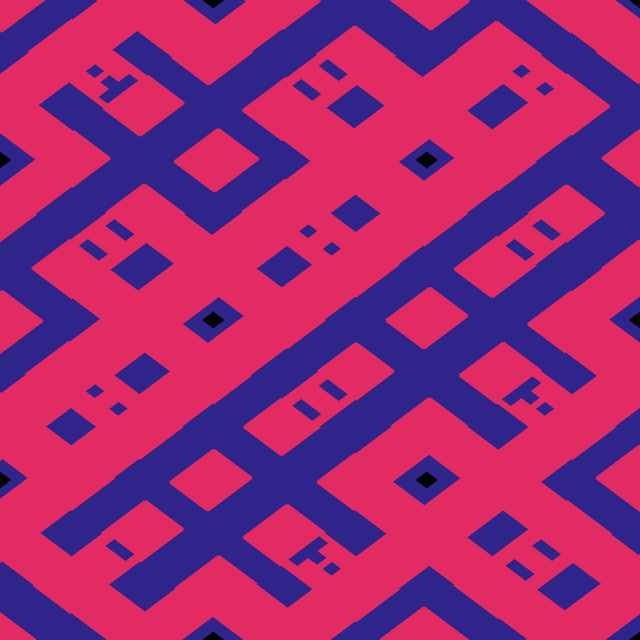
Give the GLSL for this pattern, as a Shadertoy shader.

```glsl
// Skewed circuit maze: blue nodes on a diamond lattice, joined by bars, on pink.
#define PINK vec3(0.89, 0.17, 0.39)
#define BLUE vec3(0.18, 0.14, 0.54)
#define SKEW vec2(1.5, 2.0)       // lattice steps across and down the canvas
#define NODE_HALF 0.071           // mean half size of a node
#define NODE_VARY 0.013           // variation of node size
#define LINK_INSET 0.005          // bars are slightly thinner than nodes
#define PUPIL_HALF 0.026
#define MARK_GAP 0.062            // offset of paired marks from the edge middle
#define MARK_HALF 0.021

float pixelSize;

float fill(float d) { return clamp(0.5 - d / pixelSize, 0.0, 1.0); }

float box(vec2 p, vec2 halfSize) {
    vec2 d = abs(p) - halfSize;
    return fill(max(d.x, d.y));
}

// Position of a node within its tile: 0, 1 or 2
float third(float n) { return floor(mod(n + 0.5, 3.0)); }

bool same(float a, float b) { return abs(a - b) < 0.5; }

// Bars along u, crossing the given node border in one column
bool linkU(float border, float column) {
    if (same(third(column), 1.0)) return false;
    bool ring = same(third(border), 0.0);
    bool arm = same(border, 2.0) || same(border, 7.0);
    bool wall = same(column, 3.0) && border > 3.5 && border < 5.5;
    return ring || arm || wall;
}

// Bars along v, crossing the given node border in one row
bool linkV(float border, float row) {
    if (same(third(row), 1.0)) return false;
    bool ring = same(third(border), 0.0);
    bool track = same(row, 2.0) || same(row, 5.0) || same(row, 6.0);
    return ring || (track && border > -4.5);
}

// Nodes, three per tile side, and the bars between them
float maze(vec2 uv) {
    vec2 id = floor(uv * 3.0);
    vec2 d = uv - (id + 0.5) / 3.0;
    vec2 wave = cos(6.2832 * (id + vec2(-1.5, 2.0)) / vec2(4.5, 4.0));
    vec2 halfSize = NODE_HALF + NODE_VARY * wave;
    vec2 border = id + step(0.0, d);
    float ink = box(d, halfSize);
    if (linkU(border.x, id.y)) ink = max(ink, fill(abs(d.y) - halfSize.y + LINK_INSET));
    if (linkV(border.y, id.x)) ink = max(ink, fill(abs(d.x) - halfSize.x + LINK_INSET));
    return ink;
}

// Small paired marks in the middle of each tile edge
float marks(vec2 uv) {
    vec2 tile = floor(uv);
    vec2 e = uv - vec2(round(uv.x), tile.y + 0.5);
    float ink = box(vec2(e.x, abs(e.y) - MARK_GAP), vec2(0.047, MARK_HALF));
    ink *= step(-1.5, uv.y);

    // Edges along u: square marks, or a T facing the arms
    e = uv - vec2(tile.x + 0.5, round(uv.y));
    float side = same(tile.x, 0.0) ? 1.0 : (same(tile.x, 2.0) ? -1.0 : 0.0);
    float span = e.x * side > 0.0 ? 0.072 : 0.022;
    ink = max(ink, box(vec2(abs(e.x) - 0.055, e.y), vec2(MARK_HALF, span)));
    if (abs(side) > 0.5)
        ink = max(ink, box(e - vec2(side * 0.018, 0.0), vec2(0.026, 0.022)));
    return ink;
}

void mainImage(out vec4 fragColor, in vec2 fragCoord) {
    vec2 p = fragCoord / iResolution.xy;
    p.y = 1.0 - p.y;
    vec2 skewed = p * SKEW;
    vec2 uv = vec2(skewed.x + skewed.y, skewed.x - skewed.y);
    pixelSize = length(SKEW / iResolution.xy);

    vec3 color = mix(PINK, BLUE, max(maze(uv), marks(uv)));

    // Dark pupil at each tile centre
    color *= 1.0 - box(fract(uv) - 0.5, vec2(PUPIL_HALF));
    fragColor = vec4(color, 1.0);
}
```
